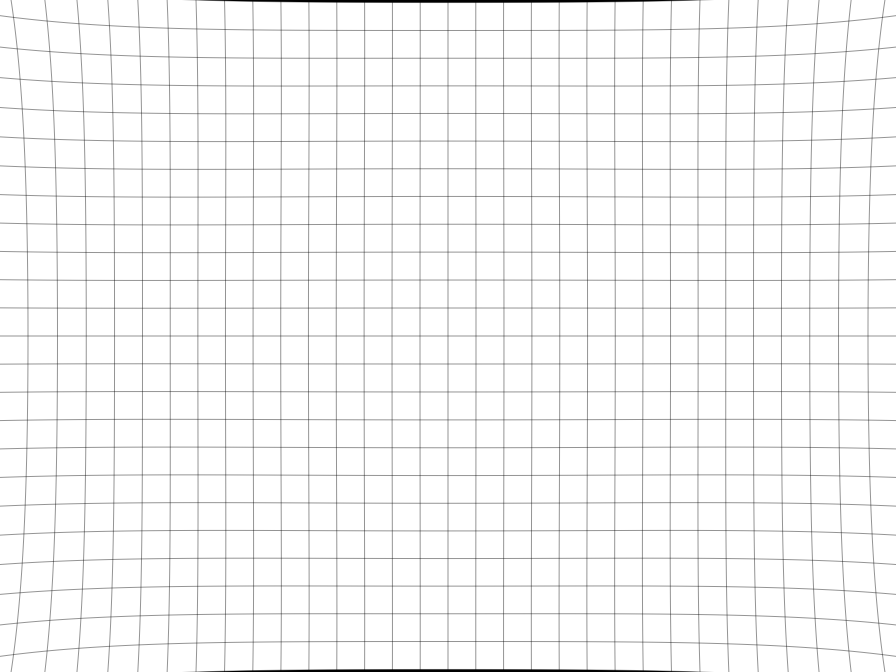
Give the GLSL for this pattern, as a WebGL 1 fragment shader.

```glsl
precision highp float;
// Thin black square grid on white, bent by pincushion lens distortion, with black beyond the sheet.

uniform vec2 u_resolution;

// Lengths are in half canvas heights, measured from the centre.
#define CELLS_PER_UNIT 12.0
#define SHEET_HALF_SIZE vec2(16.0, 12.0)
#define LINE_WIDTH 0.00125
#define LENS_R2 -0.02075
#define LENS_R4 0.01328
#define PAPER vec3(1.0)
#define INK vec3(0.0)

// Radial magnification of the lens at squared radius r2.
float lensScale(float r2) {
  return 1.0 + r2 * (LENS_R2 + LENS_R4 * r2);
}

// Ink coverage at a distance from a line; lines finer than a pixel fade.
float lineCoverage(float dist, float pixel) {
  float halfWidth = 0.5 * max(LINE_WIDTH, pixel);
  float strength = min(LINE_WIDTH / pixel, 1.0);
  return strength * clamp((halfWidth - dist) / pixel + 0.5, 0.0, 1.0);
}

void main() {
  vec2 p = (2.0 * gl_FragCoord.xy - u_resolution) / u_resolution.y;
  float pixel = 2.0 / u_resolution.y;

  // Undo the lens to find the flat grid coordinate.
  float r2 = dot(p, p);
  float scale = lensScale(r2);
  vec2 grid = CELLS_PER_UNIT * p / scale;

  // Analytic gradient lengths keep line widths even across the lens.
  float bend = (2.0 * LENS_R2 + 4.0 * LENS_R4 * r2) / scale;
  vec2 slope = CELLS_PER_UNIT / scale * vec2(
    length(vec2(1.0, 0.0) - bend * p.x * p),
    length(vec2(0.0, 1.0) - bend * p.y * p));

  // Grid lines at whole coordinates.
  vec2 dist = abs(fract(grid + 0.5) - 0.5) / slope;
  float paperLeft = (1.0 - lineCoverage(dist.x, pixel))
                  * (1.0 - lineCoverage(dist.y, pixel));

  // Solid black outside the sheet.
  vec2 beyond = (abs(grid) - SHEET_HALF_SIZE) / slope;
  float outside = clamp(max(beyond.x, beyond.y) / pixel + 0.5, 0.0, 1.0);

  gl_FragColor = vec4(mix(INK, PAPER, paperLeft * (1.0 - outside)), 1.0);
}
```
